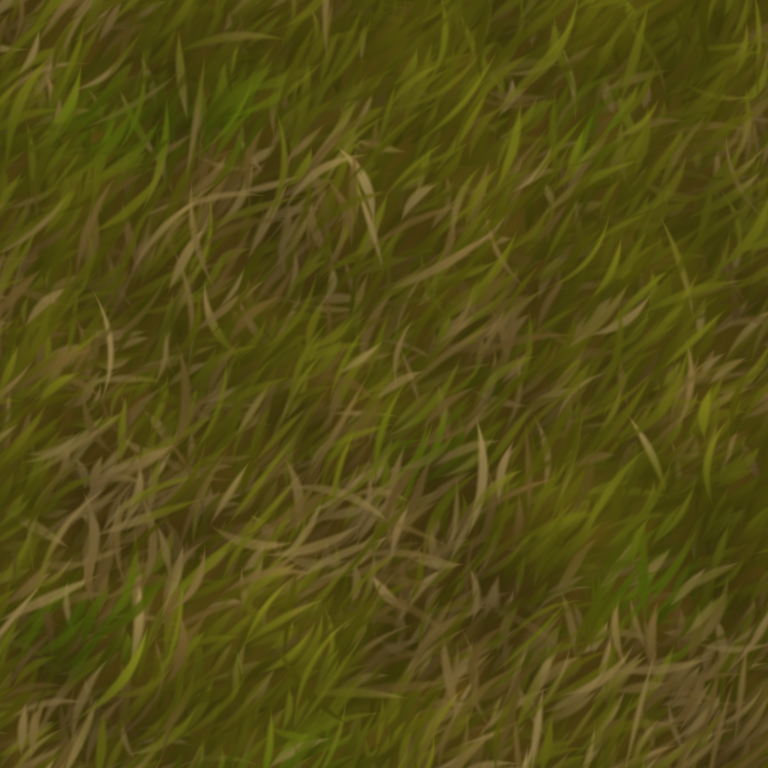
Reproduce this texture procedurally as a WebGL 1 fragment shader.

```glsl
precision highp float;
// Soft-focus meadow turf: leaning green blades mixed with patches of dry straw.

#define LAYERS 15
#define LEAN 0.86
#define GREEN_SPREAD 0.75
#define STRAW_SPREAD 1.5
#define CELL_MIN 0.050
#define CELL_MAX 0.098
#define BLADE_WIDTH 0.0050
#define BLUR 0.0034
#define DRY_SHARE 0.33
#define PATCH_SCALE 3.6

uniform vec2 u_resolution;

const vec3 SOIL = vec3(0.25, 0.195, 0.055);
const vec3 UNDERGROWTH = vec3(0.30, 0.275, 0.05);
const vec3 GREEN_DARK = vec3(0.275, 0.26, 0.035);
const vec3 GREEN_LIGHT = vec3(0.43, 0.43, 0.095);
const vec3 LUSH = vec3(0.25, 0.34, 0.03);
const vec3 STRAW_DARK = vec3(0.36, 0.285, 0.13);
const vec3 STRAW_LIGHT = vec3(0.58, 0.50, 0.31);

vec4 hash4(vec2 p) {
  vec4 q = fract(p.xyxy * vec4(0.1031, 0.1030, 0.0973, 0.1099));
  q += dot(q, q.wzxy + 33.33);
  return fract((q.xxyz + q.yzzw) * q.zywx);
}

vec2 gradientAt(vec2 cell) {
  float angle = 6.2832 * hash4(cell + 71.0).x;
  return vec2(cos(angle), sin(angle));
}

float gradientNoise(vec2 p) {
  vec2 i = floor(p), f = p - i;
  vec2 u = f * f * f * (f * (f * 6.0 - 15.0) + 10.0);
  vec2 e = vec2(1.0, 0.0);
  float a = dot(gradientAt(i), f);
  float b = dot(gradientAt(i + e), f - e);
  float c = dot(gradientAt(i + e.yx), f - e.yx);
  float d = dot(gradientAt(i + 1.0), f - 1.0);
  return mix(mix(a, b, u.x), mix(c, d, u.x), u.y);
}

// Coverage of a tapered, bent blade; also returns the position from base to tip.
float bladeCover(vec2 q, float angle, float halfLength, float width, float bend, out float t) {
  vec2 dir = vec2(cos(angle), sin(angle));
  t = dot(q, dir) / halfLength;
  float across = dot(q, vec2(-dir.y, dir.x)) - bend * halfLength * t * t;
  float edge = abs(across) - width * (1.0 - t * t);
  return 1.0 - smoothstep(-BLUR, BLUR, edge);
}

// Dim ground with grain stretched along the lean.
vec3 ground(vec2 p, float dry) {
  vec2 dir = vec2(cos(LEAN), sin(LEAN));
  vec2 s = vec2(dot(p, dir), dot(p, vec2(-dir.y, dir.x)));
  float grain = gradientNoise(s * vec2(16.0, 60.0));
  vec3 color = mix(UNDERGROWTH, SOIL, clamp(0.25 + dry + grain, 0.0, 1.0));
  return color * (1.0 + 0.4 * grain);
}

void main() {
  vec2 p = gl_FragCoord.xy / u_resolution.y;

  // Broad patches of dryness, fresh growth and light
  float dry = DRY_SHARE + 0.85 * gradientNoise(p * PATCH_SCALE + 4.3)
            + 0.35 * gradientNoise(p * PATCH_SCALE * 2.7) + 0.25 * (0.5 - p.y);
  float lush = smoothstep(0.12, 0.5, gradientNoise(p * 4.5 + 19.7));
  float light = 1.0 + 0.28 * gradientNoise(p * 7.0 + 31.0);

  vec3 color = ground(p, dry);

  // Blades, painted from the lowest layer to the topmost
  for (int layer = 0; layer < LAYERS; layer++) {
    float level = float(layer);
    float height = level / float(LAYERS - 1);
    float size = mix(CELL_MIN, CELL_MAX, height);
    vec2 g = p / size + level * vec2(7.37, 3.61);
    vec2 home = floor(g);
    for (int y = -1; y <= 1; y++) {
      for (int x = -1; x <= 1; x++) {
        vec2 cell = home + vec2(float(x), float(y));
        vec4 place = hash4(cell + level * 17.0 + 5.0);
        vec4 look = hash4(cell + level * 29.0 + 213.0);
        float straw = smoothstep(-0.12, 0.12, dry - look.x);
        float spread = look.x < DRY_SHARE ? STRAW_SPREAD : GREEN_SPREAD;
        float angle = LEAN + spread * (place.z + look.w - 1.0);
        float halfLength = size * mix(0.32, 0.75, place.w);
        float width = BLADE_WIDTH * mix(0.6, 1.35, look.y);
        float bend = 0.5 * (fract(look.z * 7.0) - 0.5);
        float t;
        float cover = bladeCover((g - cell - place.xy) * size, angle, halfLength, width, bend, t);

        float tone = look.z * look.z * 0.6 + look.z * 0.35;
        vec3 green = mix(GREEN_DARK, GREEN_LIGHT, tone);
        green = mix(green, LUSH * (0.8 + 0.45 * tone), 0.6 * lush);
        vec3 blade = mix(green, mix(STRAW_DARK, STRAW_LIGHT, tone), straw);
        blade *= mix(0.82, 1.04, height) * (1.0 + 0.10 * clamp(t, -1.0, 1.0));
        color = mix(color, blade, cover * mix(0.55, 0.95, look.w));
      }
    }
  }

  gl_FragColor = vec4(color * light, 1.0);
}
```
